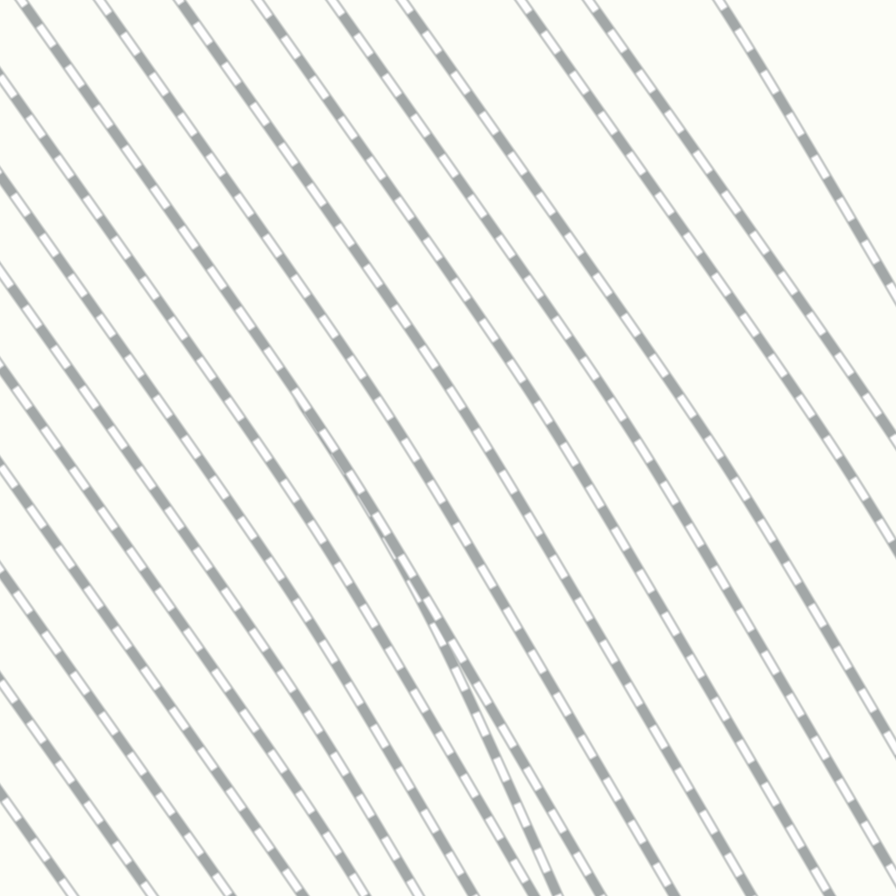
This pattern is drawn by a WebGL 1 fragment shader. Its source:

```glsl
precision highp float;
// Map-style railway tracks: a family of near-parallel diagonals that bend
// gently downward, with gaps between bundles and one track that forks.
// Each track is a grey band with pale dashes laid along its arc length.

uniform vec2 u_resolution;

#define TRACK_SPACING 0.0820
#define TRACK_SLOPE 0.708
#define BEND_SLOPE 0.125
#define FORK_SLOPE 0.145
#define FORK_DEPTH 0.677
#define DASH_PERIOD 0.0551
#define BAND_HALF 0.0059
#define DASH_HALF 0.0042
#define EDGE_SOFTNESS 0.0020
#define PAPER vec3(0.988, 0.992, 0.970)
#define RAIL_GREY vec3(0.635, 0.655, 0.655)
#define DASH_WHITE vec3(1.0)

float hash(float n) {
  return fract(sin(n * 12.99 + 4.1) * 4375.85);
}

// Smooth ramp: near zero for u < 0, near u beyond it.
float softRamp(float u) {
  return 0.5 * (u + sqrt(u * u + 0.012));
}

// Horizontal start of a track, with a slow spacing wave and two wider gaps.
float trackStart(float id) {
  float wave = 0.0104 * cos(0.698 * (id - 3.7));
  float gaps = 0.0573 * step(5.5, id) + 0.0729 * step(7.5, id);
  return 0.033 + TRACK_SPACING * id + wave + gaps;
}

// Sideways shift of a track caused by its bend.
float bendShift(float id, float depth) {
  float offset = id - 2.5;
  float bendDepth = 0.443 + 0.0117 * offset * offset;
  if (id > 0.5) bendDepth = min(bendDepth, 0.516);
  bendDepth *= 1.0 - step(7.5, id);
  return BEND_SLOPE * softRamp(depth - bendDepth);
}

float trackX(float id, float depth, float fork) {
  float x = trackStart(id) + TRACK_SLOPE * depth - bendShift(id, depth);
  return x - fork * FORK_SLOPE * softRamp(depth - FORK_DEPTH);
}

// Coverage of a strip given distance to its centre and its half width.
float strip(float dist, float halfWidth) {
  float soft = max(EDGE_SOFTNESS, 0.75 / u_resolution.y);
  return 1.0 - smoothstep(halfWidth - soft, halfWidth + soft, abs(dist));
}

vec3 drawTrack(vec3 color, vec2 p, float id, float fork) {
  // Perpendicular distance from the local slope
  float x = trackX(id, p.y, fork);
  float slope = (trackX(id, p.y + 0.002, fork) - trackX(id, p.y - 0.002, fork)) / 0.004;
  float stretch = sqrt(1.0 + slope * slope);
  float side = (p.x - x) / stretch;

  // Arc length at the foot point keeps dash ends square
  float foot = p.y + side * slope / stretch;
  float shift = bendShift(id, foot) + fork * FORK_SLOPE * softRamp(foot - FORK_DEPTH);
  float arc = foot * sqrt(1.0 + TRACK_SLOPE * TRACK_SLOPE) - 0.54 * shift;
  float phase = 0.4 * (hash(id) - 0.5) + 0.45 * fork;
  float along = (fract(arc / DASH_PERIOD - phase + 0.5) - 0.5) * DASH_PERIOD;

  float visible = mix(1.0, smoothstep(0.44, 0.46, p.y), fork);
  float band = strip(side, BAND_HALF) * visible;
  float dash = strip(side, DASH_HALF) * strip(along, 0.25 * DASH_PERIOD) * visible;
  color = mix(color, RAIL_GREY, band);
  return mix(color, DASH_WHITE, dash);
}

void main() {
  vec2 p = gl_FragCoord.xy / u_resolution;
  p.y = 1.0 - p.y; // depth measured from the top edge

  // Forked branch lies beneath the main tracks
  vec3 color = drawTrack(PAPER, p, 0.0, 1.0);
  for (int i = -8; i <= 8; i++) {
    color = drawTrack(color, p, float(i), 0.0);
  }
  gl_FragColor = vec4(color, 1.0);
}
```
